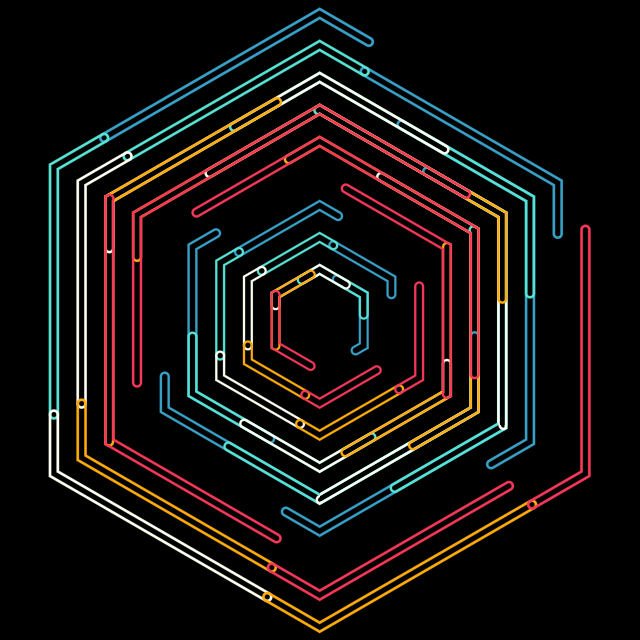
Reproduce this background procedurally as a WebGL 2 fragment shader.

```glsl
#version 300 es
precision highp float;

uniform vec2 u_resolution;
out vec4 outColor;

const float SECTOR = 1.04719755;     // sixth of a turn
const float APOTHEM = 0.8660254;     // hexagon apothem over circumradius
const float OUTER_RADIUS = 0.4795;
const float RING_GAP = 0.05;
const float RING_COUNT = 9.0;
const float TUBE_RADIUS = 0.0061;
const float ARC_SIDES = 4.98;        // sides covered by each open ring
const int PIECES = 5;

vec3 pieceColor(int index) {
    vec3 palette[PIECES] = vec3[PIECES](
        vec3(0.22, 0.63, 0.78),   // blue
        vec3(0.34, 0.89, 0.83),   // aqua
        vec3(1.00, 1.00, 0.95),   // ivory
        vec3(1.00, 0.67, 0.04),   // amber
        vec3(0.96, 0.22, 0.35));  // crimson
    return palette[index];
}

// x: distance to the facing side, y: offset along it, z: side index from the top
vec3 hexCoords(vec2 p) {
    float side = mod(floor(atan(-p.x, p.y) / SECTOR), 6.0);
    float middle = (side + 0.5) * SECTOR;
    vec2 normal = vec2(-sin(middle), cos(middle));
    vec2 tangent = vec2(-normal.y, normal.x);
    return vec3(dot(p, normal), dot(p, tangent), side);
}

// Signed distance to a round-ended tube spanning first..last along its axis
float tubeDistance(float across, float along, float first, float last) {
    float beyond = max(max(first - along, along - last), 0.0);
    return length(vec2(across, beyond)) - TUBE_RADIUS;
}

float strokeCoverage(float dist, float halfWidth, float pixel) {
    float blur = 0.75 * pixel;
    return 1.0 - smoothstep(halfWidth - blur, halfWidth + blur, abs(dist));
}

// One open ring: five overlapping tubes, later ones painted on top
vec3 ringColor(vec3 hex, float ring, float pixel) {
    float radius = OUTER_RADIUS - RING_GAP * ring;
    float across = hex.x - radius * APOTHEM;
    float position = hex.z + clamp(hex.y / radius + 0.5, 0.0, 1.0);

    // The opening turns by one side per ring while the overlap swings
    float start = -0.185 - ring;
    float travel = mod(position - start + 0.5, 6.0) - 0.5;
    float stride = 0.796 + 0.231 * cos((ring - 0.5) * SECTOR);
    float span = ARC_SIDES - 4.0 * stride;
    float halfWidth = mix(0.0021, 0.0017, ring / (RING_COUNT - 1.0));

    vec3 color = vec3(0.0);
    for (int i = 0; i < PIECES; i++) {
        float first = stride * float(i);
        float dist = tubeDistance(across, travel * radius,
                                  first * radius, (first + span) * radius);
        color = mix(color, pieceColor(i), strokeCoverage(dist, halfWidth, pixel));
    }
    return color;
}

void main() {
    float pixel = 1.0 / min(u_resolution.x, u_resolution.y);
    vec2 p = (gl_FragCoord.xy - 0.5 * u_resolution) * pixel + 0.0005;
    vec3 hex = hexCoords(p);

    // Only the nearest ring can reach this point
    float nearest = round((OUTER_RADIUS - hex.x / APOTHEM) / RING_GAP);
    float ring = clamp(nearest, 0.0, RING_COUNT - 1.0);
    outColor = vec4(ringColor(hex, ring, pixel), 1.0);
}
```
